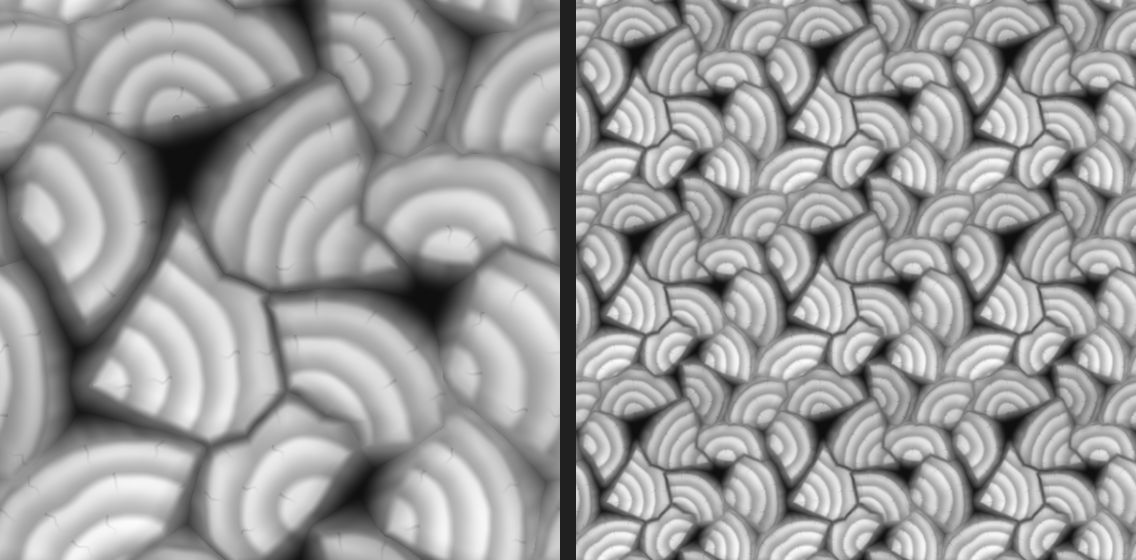
Left: one tile. Right: repeated 3 by 3.
Reproduce this texture map procedurally as a three.js fragment shader.

```glsl
varying vec2 vUv;

const vec2 GRID = vec2(3.0, 4.0);
const float LOG_AREA = 0.077;
const float RING_WIDTH = 0.06;
const float GAP = 0.009;

struct Log {
  vec2 local;
  float halfAngle;
  float radius;
  float seed;
};

float hash(vec2 p) {
  return fract(sin(dot(p, vec2(127.1, 311.7))) * 43758.5453);
}

// Value noise that wraps after a whole number of cells
float noise(vec2 p, float period) {
  vec2 i = floor(p);
  vec2 f = fract(p);
  f = f * f * (3.0 - 2.0 * f);
  vec2 a = mod(i, period);
  vec2 b = mod(i + 1.0, period);
  return mix(mix(hash(a), hash(vec2(b.x, a.y)), f.x),
             mix(hash(vec2(a.x, b.y)), hash(b), f.x), f.y);
}

float pieDistance(vec2 p, float halfAngle, float radius) {
  vec2 side = vec2(sin(halfAngle), cos(halfAngle));
  p.x = abs(p.x);
  float arc = length(p) - radius;
  float edge = length(p - side * clamp(dot(p, side), 0.0, radius));
  return max(arc, edge * sign(side.y * p.x - side.x * p.y));
}

// Split log of one grid cell, with its ring centre as local origin
Log makeLog(vec2 p, vec2 id) {
  float seed = hash(id + 3.7);
  float halfAngle = mix(0.7, 1.55, hash(id + 11.3));
  float radius = sqrt(LOG_AREA / halfAngle) * mix(0.78, 1.14, hash(id + 23.9));
  float turn = 2.5 + 4.6 * (hash(id + 31.1) - 0.5);
  vec2 axis = vec2(cos(turn), sin(turn));
  vec2 jitter = vec2(hash(id + 41.7), hash(id + 53.3)) - 0.5;
  vec2 site = (id + 0.5 + vec2(0.5 * mod(id.y, 2.0), 0.0)) / GRID + 0.09 * jitter;
  vec2 apex = site - axis * radius * 0.667 * sin(halfAngle) / halfAngle;
  vec2 q = fract(p - apex + 0.5) - 0.5;
  vec2 local = vec2(dot(q, vec2(axis.y, -axis.x)), dot(q, axis));
  return Log(local, halfAngle, radius, seed);
}

// Faint wiggly split running inward from the rim of a ring
float crack(float angle, float r, float ring, float f, float seed) {
  float sectors = 0.9 + 0.5 * ring;
  float s = angle * sectors + 20.0 + seed * 7.0;
  vec2 id = vec2(floor(s), ring + seed * 9.0);
  float wiggle = 0.012 * (noise(vec2(r * 70.0, id.x), 64.0) - 0.5);
  float offset = (fract(s) - mix(0.25, 0.75, hash(id))) * r / sectors;
  float start = mix(0.2, 0.5, hash(id + 8.3));
  float line = 1.0 - smoothstep(0.0, 0.005, abs(offset + wiggle));
  return line * smoothstep(start, 0.9, f) * step(0.35, hash(id + 2.6)) * step(0.02, r);
}

// Sawn face: rings brighten outward and sink at their rims
float faceShade(Log l, float depth, vec2 p) {
  vec2 q = l.local;
  float angle = atan(q.x, q.y);
  float shift = l.seed * 30.0;
  float r = length(q) + 0.014 * (noise(q * 13.0 + shift, 64.0) - 0.5)
          + 0.003 * (noise(q * 40.0 + shift, 64.0) - 0.5);
  float width = l.radius / floor(l.radius / RING_WIDTH);
  float ring = floor(r / width);
  float f = fract(r / width);
  float rise = mix(smoothstep(-0.05, 0.7, f), 1.0, step(ring, 0.5));
  float profile = rise * (1.0 - smoothstep(0.74, 1.02, f));
  float patches = noise(q * 8.0 + shift, 64.0) - 0.5;
  float broad = noise(p * 4.0 + 1.0, 4.0) - 0.5;
  float bulge = 1.0 - smoothstep(0.0, 0.7 * l.radius, abs(r - 0.45 * l.radius));
  float level = mix(0.77, 0.89, l.seed) + 0.12 * patches + 0.16 * broad + 0.06 * bulge;
  float shade = level * (0.74 + 0.27 * profile);
  shade -= 0.08 * crack(angle, r, ring, f, l.seed);
  return shade * mix(0.86, 1.0, smoothstep(0.0, 0.035, depth));
}

// Log sides sinking into the dark gaps
float gapShade(Log l, float dist, vec2 p) {
  float streak = noise(vec2(l.local.x * 45.0, l.local.y * 5.0), 64.0) - 0.5;
  float cloud = noise(p * 4.0 + 2.0, 4.0) - 0.5;
  float sink = smoothstep(-0.005, 0.07 + 0.05 * cloud, dist);
  return mix(0.52 + 0.26 * cloud, 0.06, sink) + 0.12 * streak * (1.0 - sink);
}

void main() {
  vec2 p = vUv;
  vec2 bend = vec2(noise(p * 9.0, 9.0), noise(p * 9.0 + 4.0, 9.0)) - 0.5;
  vec2 rough = vec2(noise(p * 37.0, 37.0), noise(p * 37.0 + 9.0, 37.0)) - 0.5;
  vec2 warped = p + 0.02 * bend + 0.002 * rough;

  // Nearest log, and the distance to the next one
  Log nearest = makeLog(warped, vec2(0.0));
  float first = 9.0;
  float second = 9.0;
  for (int i = 0; i < 12; i++) {
    float n = float(i);
    Log l = makeLog(warped, vec2(mod(n, GRID.x), floor((n + 0.5) / GRID.x)));
    float d = pieDistance(l.local, l.halfAngle, l.radius);
    if (d < first) nearest = l;
    second = min(second, max(first, d));
    first = min(first, d);
  }
  float dist = max(first, GAP - 0.5 * (second - first));

  float face = faceShade(nearest, -dist, p);
  float gap = gapShade(nearest, dist, p);
  float shade = mix(gap, face, smoothstep(0.009, -0.009, dist));
  gl_FragColor = vec4(vec3(clamp(shade, 0.0, 1.0)), 1.0);
}
```
